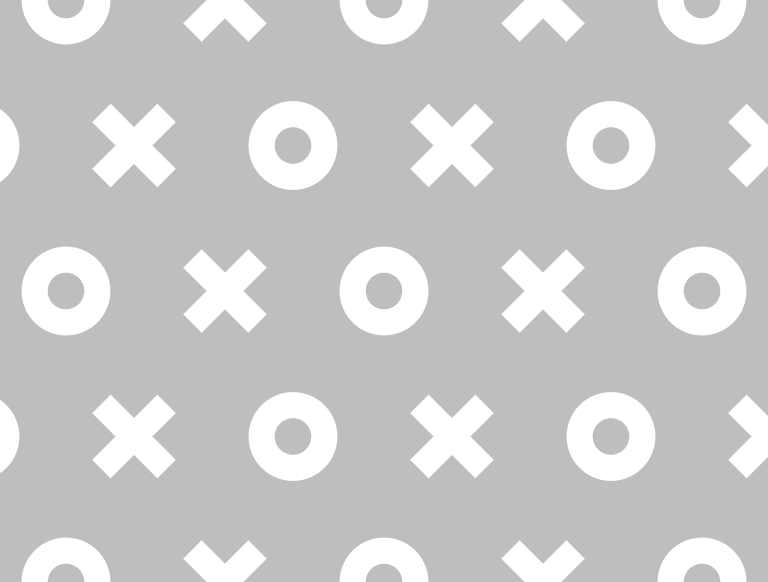
Give the GLSL for this pattern, as a Shadertoy shader.

```glsl
// Staggered rows of alternating white rings and diagonal crosses on flat grey.
// Each cell picks its shape from the parity of its column; every second row
// is shifted sideways. Shapes are signed distances, in units of canvas height.

float ringDistance(vec2 p, float innerRadius, float outerRadius) {
    float r = length(p);
    return max(r - outerRadius, innerRadius - r);
}

float boxDistance(vec2 p, vec2 halfSize) {
    vec2 d = abs(p) - halfSize;
    return length(max(d, 0.0)) + min(max(d.x, d.y), 0.0);
}

// Two equal bars crossed at right angles along the diagonals.
float crossDistance(vec2 p, vec2 barHalfSize) {
    vec2 diagonal = vec2(p.x + p.y, p.y - p.x) * sqrt(0.5);
    return min(boxDistance(diagonal, barHalfSize),
               boxDistance(diagonal.yx, barHalfSize));
}

void mainImage(out vec4 fragColor, in vec2 fragCoord) {
    vec2 p = (fragCoord - 0.5 * iResolution.xy) / iResolution.y;
    vec2 spacing = vec2(0.2732, 0.25);

    // Stagger odd rows, then find the cell and the position inside it.
    float row = floor(p.y / spacing.y + 0.5);
    p.x += 0.1564 * mod(row, 2.0);
    float column = floor(p.x / spacing.x + 0.5);
    vec2 local = p - vec2(column, row) * spacing;

    // Even columns hold rings, odd columns hold crosses.
    float shape = mod(column, 2.0) < 0.5
        ? ringDistance(local, 0.0314, 0.0763)
        : crossDistance(local, vec2(0.0791, 0.0224));

    // Edge softened over one pixel.
    float coverage = clamp(0.5 - shape * iResolution.y, 0.0, 1.0);
    vec3 grey = vec3(0.741, 0.745, 0.749);
    fragColor = vec4(mix(grey, vec3(1.0), coverage), 1.0);
}
```
